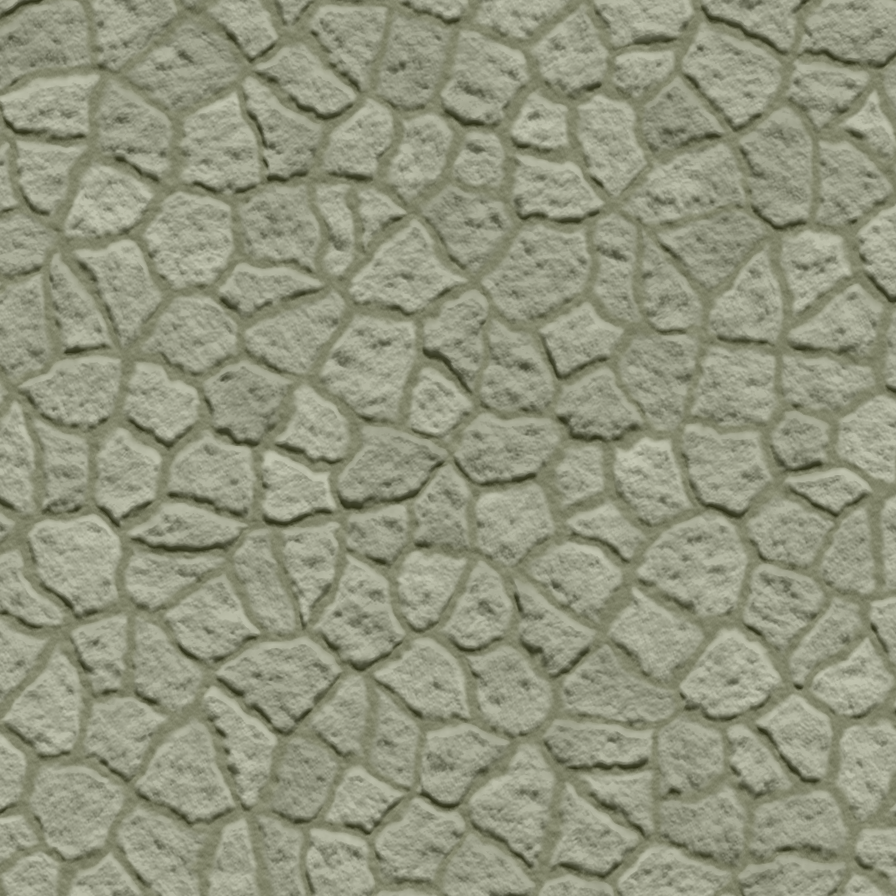
Write a WebGL 1 fragment shader that draws this texture.

```glsl
precision highp float;
// Rubble stone wall: rough irregular stones set in olive mortar, lit from above.

uniform vec2 u_resolution;

#define STONES_ACROSS 11.8
#define JITTER 0.96
#define GAP 0.034
#define BEVEL 0.12
#define RELIEF 0.075
#define ROUGHNESS 0.22
#define LIGHT_DIR vec2(0.16, 0.987)
#define SHADOW_REACH 0.08
#define SHADOW_DEPTH 3.0
#define LAYOUT_TURN 0.55
#define STONE_COLOR vec3(0.612, 0.622, 0.542)
#define MORTAR_COLOR vec3(0.500, 0.510, 0.410)

float hash(vec2 p) {
  return fract(sin(dot(p, vec2(127.1, 311.7))) * 43758.5453);
}

vec2 hash2(vec2 p) {
  return vec2(hash(p), hash(p + 47.3));
}

mat2 turn(float angle) {
  return mat2(cos(angle), sin(angle), -sin(angle), cos(angle));
}

float noise(vec2 p) {
  vec2 i = floor(p);
  vec2 f = fract(p);
  f = f * f * (3.0 - 2.0 * f);
  return mix(mix(hash(i), hash(i + vec2(1.0, 0.0)), f.x),
             mix(hash(i + vec2(0.0, 1.0)), hash(i + 1.0), f.x), f.y);
}

// Centred fractal noise
float fbm(vec2 p) {
  float sum = 0.0;
  float amp = 0.5;
  for (int i = 0; i < 4; i++) {
    sum += amp * (noise(p) - 0.5);
    p = mat2(1.6, 1.2, -1.2, 1.6) * p + 7.7;
    amp *= 0.5;
  }
  return sum;
}

float smoothMin(float a, float b, float k) {
  float h = max(k - abs(a - b), 0.0) / k;
  return min(a, b) - h * h * k * 0.25;
}

vec2 seedOffset(vec2 cell) {
  return 0.5 + JITTER * (hash2(cell) - 0.5);
}

// Distance to the rounded Voronoi border, and the cell of the stone
vec3 stoneField(vec2 p) {
  vec2 base = floor(p);
  vec2 cell = base;
  vec2 toSeed = vec2(0.0);
  float nearest = 9.0;
  for (int y = -1; y <= 1; y++) {
    for (int x = -1; x <= 1; x++) {
      vec2 c = base + vec2(float(x), float(y));
      vec2 r = c + seedOffset(c) - p;
      float d = dot(r, r);
      if (d < nearest) {
        nearest = d;
        toSeed = r;
        cell = c;
      }
    }
  }
  float border = 1.0;
  for (int y = -2; y <= 2; y++) {
    for (int x = -2; x <= 2; x++) {
      if (x == 0 && y == 0) continue;
      vec2 c = cell + vec2(float(x), float(y));
      vec2 r = c + seedOffset(c) - p;
      border = smoothMin(border, dot(0.5 * (toSeed + r), normalize(r - toSeed)), 0.06);
    }
  }
  return vec3(border, cell);
}

// Surface height, stone coverage and stone tone at a point
vec3 wall(vec2 p) {
  vec2 warp = vec2(noise(p * 2.4), noise(p * 2.4 + 31.0)) - 0.5;
  vec2 chips = vec2(noise(p * 8.0), noise(p * 8.0 + 53.0)) - 0.5;
  vec3 field = stoneField(turn(LAYOUT_TURN) * (p + 0.18 * warp + 0.06 * chips));
  vec2 trait = hash2(field.yz + 19.7);
  float inset = field.x - GAP * mix(0.5, 1.6, trait.x);
  float body = smoothstep(0.0, BEVEL, inset);

  // Each stone is broken along its own facets
  vec2 grain = turn(6.2832 * trait.y) * p;
  float rough = fbm(grain * vec2(4.4, 5.0) + 40.0 * trait);
  vec2 tilt = 0.12 * (hash2(field.yz + 5.1) - 0.5);
  float height = body * (RELIEF * mix(0.25, 1.4, trait.y) + ROUGHNESS * rough);
  height += body * dot(tilt, p - floor(p) - 0.5) * 0.0 + (1.0 - body) * 0.07 * fbm(p * 8.0);
  return vec3(height, smoothstep(-0.01, 0.08, inset), trait.x);
}

void main() {
  vec2 p = gl_FragCoord.xy / u_resolution.y * STONES_ACROSS;
  float stepSize = 0.03;
  vec3 here = wall(p);
  float slope = (here.x - wall(p + LIGHT_DIR * stepSize).x) / stepSize;
  float rise = wall(p + LIGHT_DIR * SHADOW_REACH).x - here.x;

  // Base tones with soft weathering
  float tone = 0.08 * (here.z - 0.5) + 0.14 * fbm(p * 1.9 + 11.0);
  vec3 color = mix(MORTAR_COLOR, STONE_COLOR + tone, here.y);
  color += 0.07 * fbm(p * 12.0);

  // Lit faces saturate early, shaded faces fall deeper
  color += clamp(0.14 * slope, -0.12, 0.075);
  color -= min(SHADOW_DEPTH * max(rise - 0.02, 0.0), 0.19);
  gl_FragColor = vec4(clamp(color, 0.0, 1.0), 1.0);
}
```
